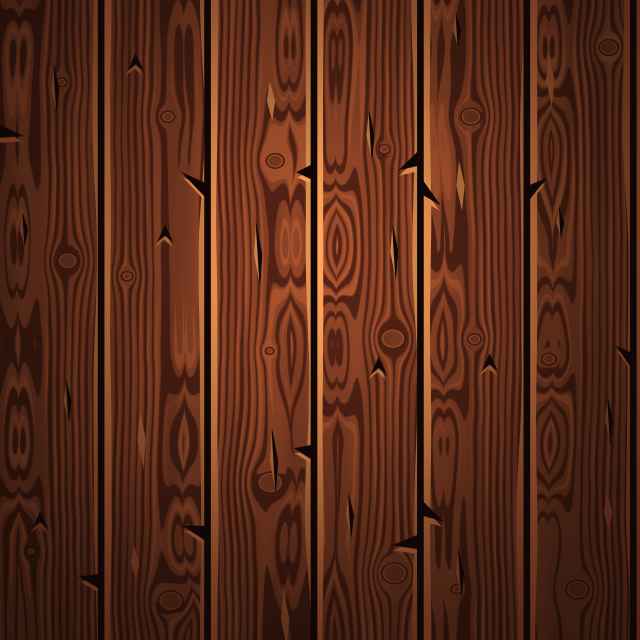
A Shadertoy shader for this texture:

```glsl
// Six upright, lamp-lit wooden planks split by black gaps with glowing bevels.
// Grain is the contour lines of one field: distance from a heart line, bent
// around knots like a flow around cylinders; chips and splinters lie on top.
#define PITCH 0.1663
#define FIRST_GAP 0.158
#define GAP_HALF 0.0052
#define BEVEL 0.0105
#define GRAIN_LINES 15.0
#define HEART_SWING 5.5
#define KNOTS 3
#define SPLINTERS 4
#define LAMP vec2(0.5, 0.6)
#define PX (1.0 / iResolution.y)

const vec3 WOOD = vec3(0.57, 0.27, 0.155);
const vec3 GRAIN = vec3(0.31, 0.125, 0.075);
const vec3 STREAK = vec3(0.76, 0.37, 0.20);
const vec3 RIM_DIM = vec3(0.46, 0.18, 0.11);
const vec3 RIM_HOT = vec3(1.0, 0.65, 0.35);
const vec3 GAP = vec3(0.065, 0.025, 0.022);

float hash(vec2 p) {
    return fract(sin(dot(p, vec2(127.1, 311.7))) * 43758.545);
}

float noise(vec2 p) {
    vec2 i = floor(p), f = fract(p);
    f = f * f * (3.0 - 2.0 * f);
    return mix(mix(hash(i), hash(i + vec2(1, 0)), f.x),
               mix(hash(i + vec2(0, 1)), hash(i + vec2(1, 1)), f.x), f.y);
}

float cover(float d) { return clamp(0.5 - d / PX, 0.0, 1.0); }

// Pointed sliver, chevron and edge notch, as approximate distances
float sliver(vec2 p, float tall) {
    p.x += 0.06 * p.y;
    return abs(p.x) + 0.0065 * (abs(p.y) / tall - 1.0);
}

float chevron(vec2 p) {
    float x = abs(p.x);
    return 0.45 * max(p.y + 2.2 * x - 0.022, 0.004 - 0.8 * x - p.y);
}

float notch(vec2 p, float slope, float reach) {
    return 0.8 * (abs(p.y - slope * p.x) - 0.011 * (1.0 - p.x / reach));
}

// Center (xy) and radius (z) of knot k, in plank coordinates
vec3 knotAt(float id, float k) {
    vec2 seed = vec2(id + 3.0, k * 7.0 + 1.0);
    float r = mix(0.007, 0.020, pow(hash(seed + 0.7), 1.5));
    return vec3(PITCH * mix(0.2, 0.8, hash(seed)),
                (k + mix(0.15, 0.85, hash(seed + 0.3))) / float(KNOTS), r);
}

vec3 plankColor(vec2 p, float id) {
    // Bend the grain around every knot
    float x = p.x + 0.008 * (noise(vec2(p.y * 5.0, id * 9.0)) - 0.5)
                  + 0.002 * noise(vec2(p.y * 22.0, id * 5.0 + p.x * 40.0));
    for (int k = 0; k < KNOTS; k++) {
        vec3 knot = knotAt(id, float(k));
        vec2 q = (p - knot.xy) * vec2(1.0, 0.85);
        float r2 = knot.z * knot.z * 1.7;
        x -= q.x * r2 / max(dot(q, q), r2);
    }

    // Nested pointed arches along the heart line, straight lines elsewhere
    float side = step(0.5, hash(vec2(id, 4.0)));
    float heart = mix(0.23, 0.77, side);
    float du = abs(x / PITCH - heart);
    float swing = HEART_SWING * noise(vec2(p.y * 6.5, id * 13.0 + 2.0));
    float h = GRAIN_LINES * du + swing * exp(-du * du / 0.022);
    float aa = clamp(fwidth(h), 0.01, 0.4);

    float darkHalf = mix(0.10, 0.27, noise(vec2(floor(h) * 3.0 + id * 31.0, p.y * 5.0)));
    float dark = smoothstep(-aa, aa, darkHalf - abs(fract(h) - 0.5));
    float cell = floor(h + 0.42);
    float paleHalf = 0.34 * noise(vec2(cell * 5.0 + id * 17.0, p.y * 7.0)) - 0.13;
    float pale = smoothstep(-aa, aa, paleHalf - abs(fract(h + 0.42) - 0.5));
    vec3 base = WOOD * mix(0.88, 1.08, noise(vec2(p.x * 45.0 + id * 8.0, p.y * 3.0)));
    vec3 col = mix(base, STREAK, 0.6 * pale * step(0.0, paleHalf));
    col = mix(col, GRAIN, dark * 0.92);

    // Knot faces: dark rim, pale ring, plain heart
    for (int k = 0; k < KNOTS; k++) {
        vec3 knot = knotAt(id, float(k));
        float d = length((p - knot.xy) * vec2(0.88, 1.08)) - knot.z;
        col = mix(col, GRAIN, cover(d));
        col = mix(col, STREAK, 0.75 * cover(d + 0.0025));
        col = mix(col, base * 0.88, cover(d + 0.0048));
    }
    return col;
}

void mainImage(out vec4 fragColor, in vec2 fragCoord) {
    vec2 uv = fragCoord / iResolution.xy;
    float across = (uv.x - FIRST_GAP) / PITCH + 1.0;
    float id = floor(across);
    vec2 p = vec2((across - id) * PITCH, uv.y);

    // Warm lamp falling off to dim corners
    vec2 away = (uv - LAMP) * vec2(1.0, 0.9);
    float glow = exp(-5.0 * dot(away, away));
    vec3 col = plankColor(p, id) * mix(0.33, 1.0, glow);
    vec3 rim = mix(RIM_DIM, RIM_HOT, glow) * mix(0.65, 1.0, glow);

    // Lit bevels: steady on the left edge, broken on the right
    float fromLeft = p.x - GAP_HALF, fromRight = PITCH - p.x - GAP_HALF;
    float leftWidth = BEVEL * mix(0.75, 1.15, noise(vec2(uv.y * 6.0, id * 3.0)));
    float rightWidth = BEVEL * (1.3 * noise(vec2(uv.y * 5.0, id * 7.0 + 1.0)) - 0.2);
    col = mix(col, rim, cover(fromLeft - leftWidth) * step(0.5, id));
    col = mix(col, rim * 0.9, cover(fromRight - rightWidth));

    // Splinters inside the plank
    for (int k = 0; k < SPLINTERS; k++) {
        vec2 seed = vec2(id * 3.0 + 11.0, float(k) * 5.0 + 2.0);
        vec2 q = p - vec2(PITCH * mix(0.22, 0.78, hash(seed)),
                          (float(k) + mix(0.1, 0.9, hash(seed + 0.4))) / float(SPLINTERS));
        float kind = hash(seed + 0.8);
        float tall = mix(0.025, 0.06, hash(seed + 1.3));
        float lit = sliver(q, tall), hole = max(lit, -q.x - 0.06 * q.y - 0.001);
        if (kind < 0.35) {
            q.y *= kind < 0.1 ? -1.0 : 1.0;
            lit = chevron(q + vec2(0.002, 0.006));
            hole = chevron(q);
        }
        col = mix(col, rim * 0.85, cover(lit));
        col = mix(col, GAP, cover(hole) * step(kind, 0.8));
    }

    // Notches torn out of either edge, then the gap itself
    for (int k = 0; k < 2; k++) {
        vec2 seed = vec2(id * 5.0 + 1.0, float(k) * 3.0 + 8.0);
        float edge = hash(seed) < 0.5 ? fromLeft : fromRight;
        vec2 q = vec2(edge, uv.y - (float(k) + mix(0.1, 0.9, hash(seed + 0.6))) * 0.5);
        float slope = mix(-1.0, 1.0, hash(seed + 1.1));
        float reach = mix(0.022, 0.042, hash(seed + 1.7));
        col = mix(col, rim, cover(notch(q + vec2(0.002, 0.008), slope, reach)));
        col = mix(col, GAP, cover(notch(q, slope, reach)));
    }
    col = mix(col, GAP, cover(min(fromLeft, fromRight)));
    fragColor = vec4(col, 1.0);
}
```
